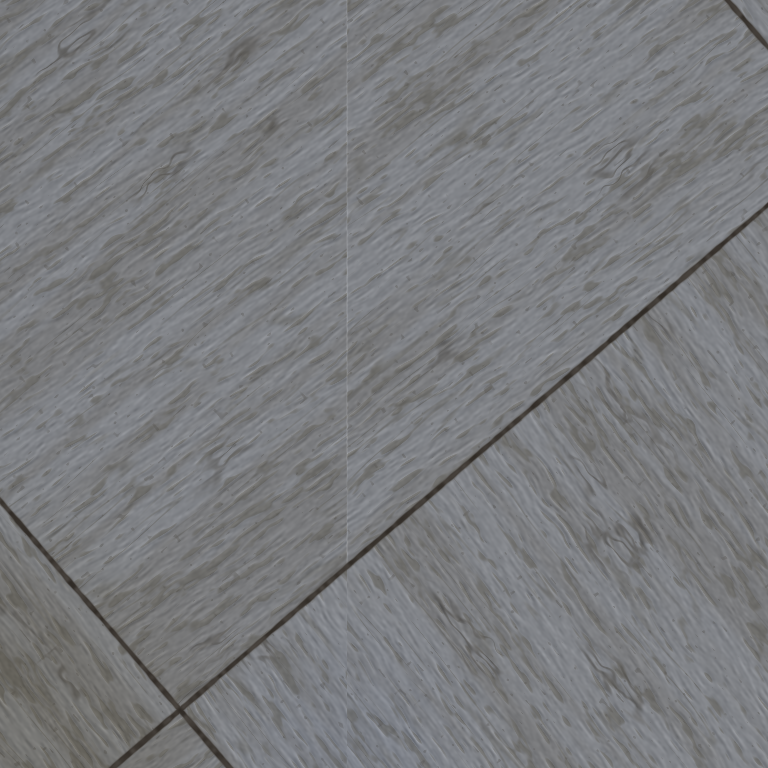
This texture is drawn by a WebGL 1 fragment shader. Its source:

```glsl
precision highp float;
// Grey grained stone tiles laid diagonally, grain turned by a quarter from tile to tile, dark joints and a fine pale seam.

uniform vec2 u_resolution;

#define TILE_SIZE 1.143
#define TILE_CORNER vec2(0.2344, 0.0755)
#define TILE_AXIS vec2(0.7586, 0.6515)
#define JOINT_HALF 0.0028
#define SEAM_X 0.452
#define SEAM_HALF 0.0007
#define STONE_LIGHT vec3(0.507, 0.517, 0.536)
#define STONE_MID vec3(0.477, 0.480, 0.488)
#define FLECK_COLOR vec3(0.400, 0.395, 0.378)
#define CRACK_COLOR vec3(0.330, 0.320, 0.305)
#define JOINT_COLOR vec3(0.225, 0.205, 0.185)
#define RELIEF 0.17

float hash(vec2 p) {
  vec3 q = fract(p.xyx * 0.1031);
  q += dot(q, q.yzx + 33.33);
  return fract((q.x + q.y) * q.z);
}

float noise(vec2 p) {
  vec2 i = floor(p), f = fract(p);
  f = f * f * (3.0 - 2.0 * f);
  return mix(mix(hash(i), hash(i + vec2(1.0, 0.0)), f.x),
             mix(hash(i + vec2(0.0, 1.0)), hash(i + vec2(1.0, 1.0)), f.x), f.y);
}

// Short thin flecks, lying slightly askew to the long grain
float fleckField(vec2 g) {
  g.y += 0.09 * g.x + 0.006 * noise(g * vec2(26.0, 40.0));
  return 0.6 * noise(g * vec2(27.0, 180.0)) + 0.4 * noise(g * vec2(64.0, 270.0) + 7.3);
}

// Streaks running the length of a tile
float streakField(vec2 g) {
  g.y += 0.012 * noise(g * vec2(5.0, 8.0));
  return 0.5 * noise(g * vec2(2.0, 30.0)) + 0.5 * noise(g * vec2(4.5, 78.0) + 3.1);
}

// Long hairlines following the grain
float threadField(vec2 g) {
  g.y += 0.03 * g.x + 0.008 * noise(g * vec2(14.0, 22.0));
  float ridge = 1.0 - abs(2.0 * noise(g * vec2(7.0, 95.0) + 21.0) - 1.0);
  return smoothstep(0.80, 0.98, ridge) * smoothstep(0.35, 0.75, noise(g * vec2(18.0, 60.0)));
}

// Fine jagged cracks gathered in a few patches
float crackField(vec2 g) {
  float patches = smoothstep(0.80, 0.92, noise(g * vec2(6.0, 20.0) + 11.7));
  g.y += 0.009 * noise(g * vec2(60.0, 80.0));
  float ridge = 1.0 - abs(2.0 * noise(g * vec2(20.0, 120.0)) - 1.0);
  return patches * smoothstep(0.65, 0.95, ridge);
}

vec3 stone(vec2 g) {
  float streak = streakField(g);
  float fleck = fleckField(g);
  float slope = fleck - fleckField(g + vec2(0.0008, 0.0022));
  vec3 col = mix(STONE_LIGHT, STONE_MID, smoothstep(0.34, 0.72, streak));
  float marks = smoothstep(0.61, 0.76, fleck + 0.26 * (streak - 0.5));
  col = mix(col, FLECK_COLOR, 0.72 * marks);
  col = mix(col, FLECK_COLOR, 0.45 * threadField(g));
  col = mix(col, CRACK_COLOR, 0.55 * crackField(g));
  col += RELIEF * slope;

  // Sparse pits and fine tooth
  float pit = smoothstep(0.88, 0.97, noise(g * vec2(110.0, 210.0) + 5.0));
  col = mix(col, CRACK_COLOR, 0.35 * pit);
  return col + 0.035 * (noise(g * vec2(190.0, 300.0)) - 0.5);
}

void main() {
  vec2 p = gl_FragCoord.xy / u_resolution.y;
  float px = 1.0 / u_resolution.y;

  // Tile coordinates, with the grain direction alternating
  vec2 r = p - TILE_CORNER;
  vec2 q = vec2(dot(r, TILE_AXIS), dot(r, vec2(-TILE_AXIS.y, TILE_AXIS.x)));
  vec2 tile = floor(q / TILE_SIZE);
  float turned = mod(tile.x + tile.y, 2.0);
  vec2 g = turned < 0.5 ? q : vec2(q.y, -q.x);
  float side = step(SEAM_X, p.x);
  g += 9.0 * vec2(hash(tile + 17.0), hash(tile + 43.0)) + side * vec2(0.37, 0.013);
  vec3 col = stone(g);

  // Uneven light: warm lower left, cool lower middle, dim upper left
  float warm = 1.0 - smoothstep(0.05, 0.36, length(p * vec2(1.0, 0.8)));
  col *= mix(vec3(1.0), vec3(0.93, 0.91, 0.86), warm);
  float cool = 1.0 - smoothstep(0.0, 0.22, length(p - vec2(0.46, 0.03)));
  col += cool * vec3(-0.004, 0.003, 0.018);
  col *= 1.0 - 0.035 * smoothstep(0.45, 1.1, distance(p, vec2(0.68, 0.42)));

  // Vertical seam, fainter below the main joint
  float seam = 1.0 - smoothstep(SEAM_HALF - 0.5 * px, SEAM_HALF + px, abs(p.x - SEAM_X));
  float seamFade = mix(0.010, 0.060, step(0.0, q.y)) * (0.3 + 0.8 * noise(vec2(3.0, p.y * 14.0)));
  col += seam * seamFade;

  // Joints with a chipped edge and a soft dirty rim
  vec2 toLine = abs(q - TILE_SIZE * floor(q / TILE_SIZE + 0.5));
  float d = min(toLine.x, toLine.y);
  float along = toLine.x < toLine.y ? q.y : q.x;
  float halfWidth = JOINT_HALF * (0.65 + 0.4 * noise(vec2(along * 9.0, 1.0))
                    + 0.35 * noise(vec2(along * 90.0, 4.0)));
  float rim = 1.0 - smoothstep(halfWidth, halfWidth + 0.003, d);
  col = mix(col, CRACK_COLOR, 0.3 * rim);
  float joint = 1.0 - smoothstep(halfWidth - px, halfWidth + px, d);
  vec3 grout = JOINT_COLOR + 0.10 * (noise(q * 160.0) - 0.4);
  col = mix(col, grout, joint);

  gl_FragColor = vec4(col, 1.0);
}
```
